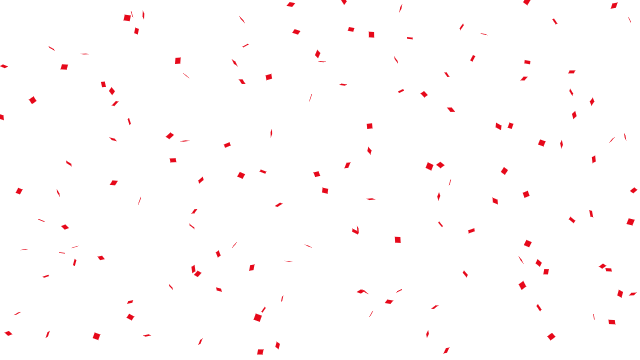
This pattern is drawn by a Shadertoy shader. Its source:

```glsl
const vec3 PAPER_WHITE = vec3(1.0);
const vec3 CONFETTI_RED = vec3(0.90, 0.03, 0.10);
const float CELL_SIZE = 0.154;    // spacing of pieces, in canvas heights
const float HALF_SIDE = 0.0092;   // half side of the largest piece
const float SIZE_SPREAD = 0.2;    // share by which pieces may shrink
const float MIN_FACING = 0.06;    // thinnest, almost edge-on view
const int LAYERS = 2;             // overlapping grids break up regularity
const float TAU = 6.2831853;

vec3 hash3(vec3 p) {
    p = fract(p * vec3(0.1031, 0.1030, 0.0973));
    p += dot(p, p.yxz + 33.33);
    return fract((p.xxy + p.yxx) * p.zyx);
}

mat2 rotation(float angle) {
    float c = cos(angle), s = sin(angle);
    return mat2(c, s, -s, c);
}

// Signed distance to a square sheet tilted in space and seen from the front
float tiltedSquare(vec2 p, float halfSide, float heading, float spin, float facing) {
    p = rotation(heading) * p;
    mat2 toSheet = rotation(spin) * mat2(1.0, 0.0, 0.0, 1.0 / facing);
    mat2 rows = transpose(toSheet);
    vec2 stretch = vec2(length(rows[0]), length(rows[1]));
    vec2 edge = (abs(toSheet * p) - halfSide) / stretch;

    // Cap the long axis so that thin tips stay short
    float reach = halfSide * (abs(cos(spin)) + abs(sin(spin)));
    return max(max(edge.x, edge.y), abs(p.x) - reach);
}

// Distance to the nearest piece of one jittered grid
float confettiLayer(vec2 p, float layer) {
    vec2 grid = p / CELL_SIZE + layer * vec2(0.47, 0.61);
    vec2 home = floor(grid);
    float nearest = 1.0;
    for (int y = -1; y <= 1; y++) {
        for (int x = -1; x <= 1; x++) {
            vec2 cell = home + vec2(x, y);
            vec3 place = hash3(vec3(cell + 17.0, layer * 31.0 + 5.0));
            vec3 pose = hash3(vec3(cell + 71.0, layer * 43.0 + 9.0));
            vec2 offset = (grid - cell - place.xy) * CELL_SIZE;
            float halfSide = HALF_SIDE * (1.0 - SIZE_SPREAD * pose.z);
            float facing = mix(MIN_FACING, 1.0, place.z);
            float d = tiltedSquare(offset, halfSide, pose.x * TAU, pose.y * TAU, facing);
            nearest = min(nearest, d);
        }
    }
    return nearest;
}

void mainImage(out vec4 fragColor, in vec2 fragCoord) {
    vec2 p = fragCoord / iResolution.y;
    float pixel = 1.0 / iResolution.y;

    float d = 1.0;
    for (int i = 0; i < LAYERS; i++) {
        d = min(d, confettiLayer(p, float(i)));
    }

    // One-pixel edge
    float coverage = clamp(0.5 - d / pixel, 0.0, 1.0);
    fragColor = vec4(mix(PAPER_WHITE, CONFETTI_RED, coverage), 1.0);
}
```
